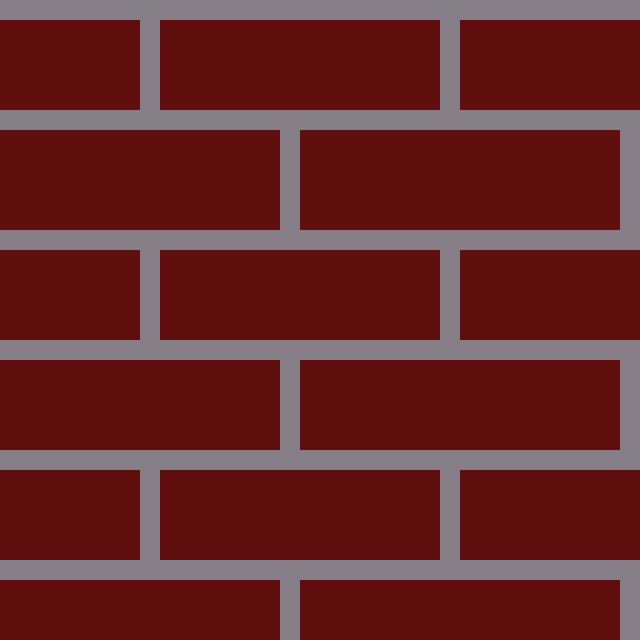
This pattern is drawn by a WebGL 1 fragment shader. Its source:

```glsl
precision highp float;
// Flat dark red bricks in running bond with wide grey mortar joints.
// The canvas is a 64 by 64 grid; distances to the bed joints and to the
// staggered upright joints are merged, then smoothed over one pixel.

uniform vec2 u_resolution;

// Signed distance to the mortar, negative inside; p runs right and down.
float mortarDistance(vec2 p) {
    // The second course is one unit taller: skip a unit inside its bricks.
    float y = p.y - clamp(p.y - 21.0, 0.0, 1.0);
    float course = floor(y / 11.0);
    float bed = abs(mod(y + 4.5, 11.0) - 5.5) - 1.0;

    // Two upright joints per 64 units, 30 apart, shifted on alternate courses.
    float firstJoint = 15.0 - 16.0 * mod(course, 2.0);
    float x = mod(p.x - firstJoint + 17.0, 64.0) - 17.0;
    float upright = min(abs(x), abs(x - 30.0)) - 1.0;

    return min(bed, upright);
}

void main() {
    vec2 uv = gl_FragCoord.xy / u_resolution;
    vec2 p = 64.0 * vec2(uv.x, 1.0 - uv.y);
    float pixel = 64.0 / min(u_resolution.x, u_resolution.y);

    float mortar = clamp(0.5 - mortarDistance(p) / pixel, 0.0, 1.0);
    vec3 brickRed = vec3(0.376, 0.054, 0.054);
    vec3 mortarGrey = vec3(0.52, 0.495, 0.525);
    gl_FragColor = vec4(mix(brickRed, mortarGrey, mortar), 1.0);
}
```
